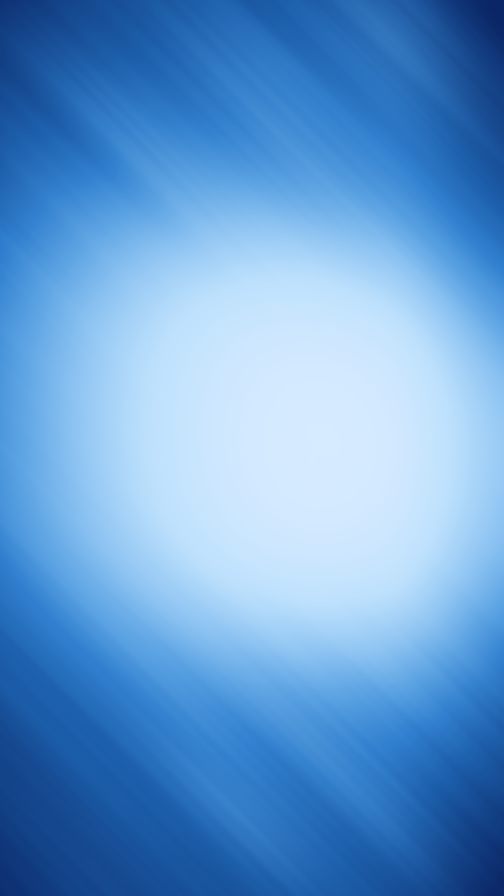
Write a Shadertoy shader that draws this background.

```glsl
const vec3 RAMP[8] = vec3[8](
    vec3(0.04, 0.15, 0.40), vec3(0.07, 0.25, 0.52),
    vec3(0.11, 0.37, 0.67), vec3(0.19, 0.50, 0.81),
    vec3(0.36, 0.64, 0.89), vec3(0.56, 0.77, 0.95),
    vec3(0.74, 0.88, 0.99), vec3(0.84, 0.92, 1.00));
const vec3 HAZE_COLOR = vec3(0.42, 0.60, 0.77);
const vec2 GLOW_CENTER = vec2(0.358, 0.505);

// Each beam: centre across, centre along, half width, strength
const vec4 BEAMS[7] = vec4[7](
    vec4(0.992, -0.366, 0.045, 0.90),
    vec4(0.836, -0.430, 0.050, 0.65),
    vec4(0.707, -0.490, 0.040, 0.60),
    vec4(0.578, -0.480, 0.035, 0.30),
    vec4(0.255,  0.113, 0.035, 0.65),
    vec4(0.367,  0.190, 0.035, 0.60),
    vec4(0.546,  0.172, 0.045, 0.40));

vec2 hashGradient(vec2 cell) {
    float angle = 6.2832 * fract(sin(dot(cell, vec2(127.1, 311.7))) * 43758.5);
    return vec2(cos(angle), sin(angle));
}

float gradientNoise(vec2 p) {
    vec2 i = floor(p), f = fract(p);
    vec2 w = f * f * f * (f * (f * 6.0 - 15.0) + 10.0);
    vec2 e = vec2(0.0, 1.0);
    float a = dot(hashGradient(i), f);
    float b = dot(hashGradient(i + e.yx), f - e.yx);
    float c = dot(hashGradient(i + e.xy), f - e.xy);
    float d = dot(hashGradient(i + e.yy), f - e.yy);
    return mix(mix(a, b, w.x), mix(c, d, w.x), w.y);
}

// Noise drawn out along the second axis, in three widths
float streakNoise(vec2 q) {
    float sum = 0.0, gain = 0.6, pitch = 22.0;
    for (int i = 0; i < 3; i++) {
        sum += gain * gradientNoise(vec2(q.x * pitch, q.y * 2.0 + float(i) * 7.3));
        pitch *= 2.3;
        gain *= 0.65;
    }
    return sum;
}

float beamHaze(vec2 q) {
    float haze = 0.0;
    for (int i = 0; i < 7; i++) {
        vec2 d = (q - BEAMS[i].xy) / vec2(BEAMS[i].z, 0.12);
        haze += BEAMS[i].w * exp(-d.x * d.x - d.y * d.y);
    }
    return haze;
}

float gaussian(vec2 d, vec2 radius) {
    d /= radius;
    return exp(-dot(d, d));
}

// Flat in the middle, with a steeper shoulder than a gaussian
float plateau(vec2 d, vec2 radius) {
    d /= radius;
    float q = dot(d, d);
    return exp(-q * q);
}

vec3 ramp(float level) {
    vec3 color = RAMP[0];
    for (int i = 1; i < 8; i++)
        color = mix(color, RAMP[i], clamp(level - float(i - 1), 0.0, 1.0));
    return color;
}

void mainImage(out vec4 fragColor, in vec2 fragCoord) {
    vec2 uv = fragCoord / iResolution.xy;
    vec2 p = fragCoord / iResolution.y;

    // Central glow, its upper edge falling to the right
    vec2 d = p - GLOW_CENTER;
    d.y += 0.2 * d.x * smoothstep(-0.1, 0.15, d.y);
    float core = plateau(d, vec2(0.42, 0.26));
    float level = 4.7 * gaussian(d, vec2(0.42, 0.5)) + 2.3 * core;

    // Darker right side and corners
    vec2 edge = pow(abs(2.0 * uv - 1.0), vec2(4.0));
    level -= 0.7 * smoothstep(0.75, 1.0, uv.x) + 0.7 * edge.x * edge.y;

    // Diagonal beams, fading inside the glow
    vec2 q = vec2(p.x + p.y, p.x - p.y) * 0.7071;
    float outside = 1.0 - 0.95 * core;
    float streak = streakNoise(q);
    float haze = beamHaze(q) * (1.0 + 0.7 * streak) * outside;
    level += 0.65 * haze + 0.45 * streak * outside;

    vec3 color = mix(ramp(level), HAZE_COLOR, clamp(0.18 * haze, 0.0, 1.0));
    fragColor = vec4(color, 1.0);
}
```
